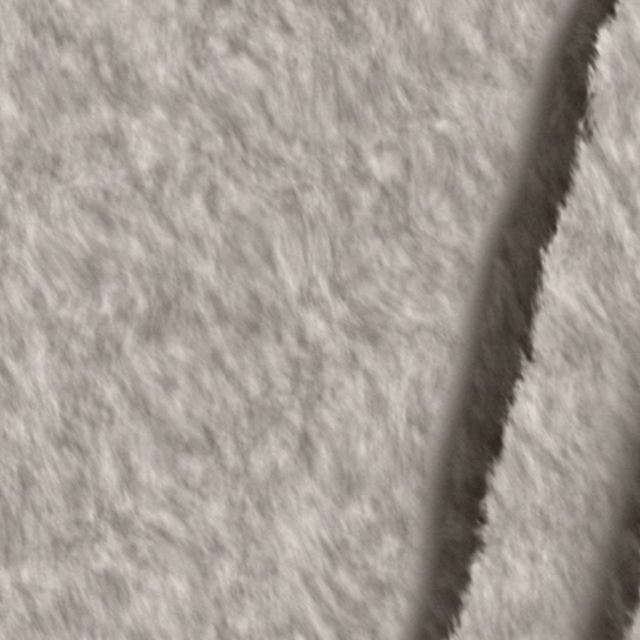
Reproduce this texture procedurally as a Shadertoy shader.

```glsl
float hash(vec2 p) {
    return fract(sin(dot(p, vec2(127.1, 311.7))) * 43758.5453);
}

float noise(vec2 p) {
    vec2 cell = floor(p), f = fract(p);
    f = f * f * (3.0 - 2.0 * f);
    return mix(mix(hash(cell), hash(cell + vec2(1, 0)), f.x),
               mix(hash(cell + vec2(0, 1)), hash(cell + vec2(1, 1)), f.x), f.y);
}

// Stretched noise octaves, each leaning at a slightly different angle
float fibres(vec2 p) {
    float sum = 0.0, amplitude = 0.5;
    vec2 frequency = vec2(52.0, 23.0);
    for (int i = 0; i < 4; i++) {
        float angle = 0.42 + 0.12 * sin(float(i) * 2.4);
        float c = cos(angle), s = sin(angle);
        vec2 q = vec2(c * p.x + s * p.y, c * p.y - s * p.x);
        sum += amplitude * (noise(q * frequency + float(i) * 17.3) - 0.5);
        frequency *= 1.65;
        amplitude *= 0.74;
    }
    return sum;
}

// Shadowed crease: crisp on the right, feathered on the left
float crease(float x, float right, float width, float feather) {
    float leftSide = smoothstep(right - width - feather, right - width + feather, x);
    return leftSide * (1.0 - smoothstep(right - 0.013, right + 0.009, x));
}

void mainImage(out vec4 fragColor, in vec2 fragCoord) {
    vec2 uv = fragCoord / iResolution.xy;
    vec2 warp = vec2(noise(uv * 9.0), noise(uv * 9.0 + 31.0)) - 0.5;
    float nap = fibres(uv + 0.035 * warp);
    float clumps = noise(uv * 14.0 + 5.0) - 0.5;
    float broad = noise(uv * 4.0 + 11.0) - 0.5;

    // Woolly surface
    float light = 0.655 + 0.34 * nap + 0.035 * clumps + 0.025 * broad;

    // Ragged crease edges follow the fibres
    float x = uv.x + 0.028 * nap + 0.008 * clumps;
    float y = uv.y;
    float edge = 0.707 + 0.256 * y + 0.005 * sin(y * 19.0);
    float width = 0.066 + 0.12 * y * (1.0 - y);
    float mainFold = crease(x, edge, width, 0.024);
    float halo = crease(x, edge, width + 0.035, 0.045);

    // Second fold at the lower right, with a wide faint shade above it
    float sideEdge = 0.978 + 0.256 * y;
    float sideFold = crease(x, sideEdge, 0.068, 0.032);
    sideFold *= 1.0 - 0.65 * smoothstep(0.2, 0.5, y);
    float sideShade = crease(x, sideEdge, 0.12, 0.035) * (1.0 - smoothstep(0.45, 0.62, y));

    // Raised lip catching light beside the main crease
    float lip = smoothstep(0.0, 0.02, x - edge) * (1.0 - smoothstep(0.02, 0.08, x - edge));
    light += 0.035 * lip;
    light *= (1.0 - 0.1 * halo) * (1.0 - 0.17 * sideShade);

    // Creases deepen toward their crisp side
    float depth = smoothstep(-width, 0.0, x - edge);
    float shadow = 0.29 - 0.08 * depth + 0.2 * nap;
    light = mix(light, shadow, 0.94 * mainFold);
    light = mix(light, 0.235 + 0.2 * nap, 0.9 * sideFold);

    // Warm grey, browner in the dark, with faint green and pink flecks
    float fleck = noise(uv * 38.0 + 7.0) - 0.5;
    vec3 colour = light + vec3(0.031, 0.0, -0.028);
    colour += fleck * vec3(0.012, -0.008, 0.006);
    colour += 0.025 * (hash(floor(uv * 256.0)) - 0.5);
    fragColor = vec4(clamp(colour, 0.0, 1.0), 1.0);
}
```
